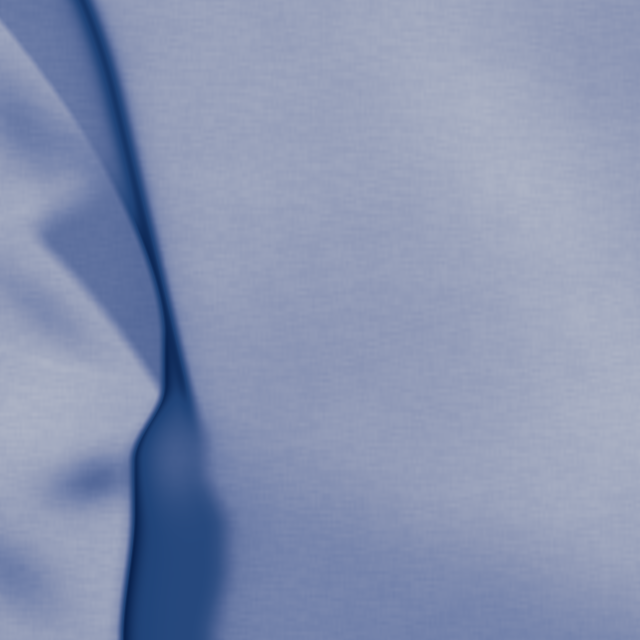
This texture is drawn by a three.js fragment shader. Its source:

```glsl
// Soft blue cloth: a folded sleeve at the left, a dark seam and a broad woven panel.
#define WEAVE_SCALE vec2(55.0, 190.0)
#define WEAVE_DEPTH 0.028
#define MOTTLE_DEPTH 0.022
#define BODY_TONE 0.585
#define SLEEVE_TONE 0.61
#define PANEL_TONE 0.37
#define SEAM_TONE 0.06
#define SEAM_END 0.316

varying vec2 vUv;

float hash(vec2 p) {
  return fract(sin(dot(p, vec2(127.1, 311.7))) * 43758.5453);
}

float noise(vec2 p) {
  vec2 i = floor(p), f = fract(p);
  f = f * f * (3.0 - 2.0 * f);
  return mix(mix(hash(i), hash(i + vec2(1.0, 0.0)), f.x),
             mix(hash(i + vec2(0.0, 1.0)), hash(i + 1.0), f.x), f.y);
}

// Falling step: 1 below lo, 0 above hi
float fall(float lo, float hi, float v) {
  return 1.0 - smoothstep(lo, hi, v);
}

// Rotated gaussian spot
float spot(vec2 p, vec2 centre, vec2 size, float angle) {
  float c = cos(angle), s = sin(angle);
  vec2 d = p - centre;
  d = vec2(c * d.x + s * d.y, c * d.y - s * d.x) / size;
  return exp(-dot(d, d));
}

// Right outline of the sleeve
float sleeveEdge(float y) {
  return 0.255 - 0.8 * pow(max(y - 0.48, 0.0), 1.6)
       - 0.048 * fall(0.28, 0.40, y) - 0.018 * fall(0.0, 0.2, y);
}

// Left outline of the broad panel: a slanted seam over a rounded pocket
float bodyEdge(float y) {
  float bend = max(y - 0.85, 0.0);
  return 0.306 - 0.239 * (max(y, SEAM_END) - SEAM_END) - 0.6 * bend * bend
       + 0.033 * fall(0.17, 0.27, y) - 0.02 * fall(0.0, 0.12, y);
}

float bodyTone(vec2 p, float d) {
  float t = BODY_TONE;
  t += 0.075 * spot(p, vec2(0.83, 0.69), vec2(0.42, 0.13), -0.95);
  t += 0.05 * spot(p, vec2(0.95, 0.28), vec2(0.22, 0.16), -0.4);
  t += 0.02 * spot(p, vec2(0.36, 0.75), vec2(0.12, 0.2), 0.0);
  t -= 0.035 * spot(p, vec2(0.50, 0.43), vec2(0.28, 0.13), 0.2);
  t -= 0.03 * spot(p, vec2(1.0, 0.92), vec2(0.14, 0.2), 0.0);
  t -= 0.13 * fall(-0.17, 0.07, p.y - 0.27 + 0.4 * (p.x - 0.52));
  return t - 0.17 * exp(-max(d, 0.0) / 0.028);
}

float sleeveTone(vec2 p, float d) {
  float t = SLEEVE_TONE;
  // Upper hollow and the lit roll below it
  t -= 0.19 * spot(p, vec2(0.03, 0.81), vec2(0.13, 0.055), -0.85);
  t += 0.03 * spot(p, vec2(0.06, 0.68), vec2(0.12, 0.035), 0.2);
  t -= 0.16 * smoothstep(-0.08, 0.0, d) * smoothstep(0.55, 0.72, p.y) * fall(0.72, 0.85, p.y);
  // Shaded panel behind the curved fold
  float u = p.x - 0.05;
  float fold = p.y - (0.625 - 0.9 * u - 1.6 * u * u);
  float panel = smoothstep(-0.012, 0.03, fold) * fall(-0.03, 0.06, p.y - 0.63 - 0.65 * u)
              * smoothstep(0.015, 0.085, p.x);
  t = mix(t, PANEL_TONE - 0.5 * max(p.x - 0.17, 0.0), panel);
  // Lower lobe: blue slope, pale crest, two hollows
  t -= 0.12 * spot(p, vec2(0.06, 0.52), vec2(0.12, 0.035), -0.7);
  t += 0.05 * spot(p, vec2(0.07, 0.36), vec2(0.14, 0.09), 0.3);
  t += 0.025 * spot(p, vec2(0.08, 0.432), vec2(0.13, 0.009), -0.25);
  t -= 0.28 * spot(p, vec2(0.15, 0.25), vec2(0.075, 0.04), 0.3);
  t -= 0.18 * spot(p, vec2(0.015, 0.105), vec2(0.10, 0.05), -0.65);
  // Turning edge
  float lower = fall(0.28, 0.42, p.y);
  return t - 0.12 * smoothstep(-0.025, 0.005, d) * lower;
}

// Recess between sleeve and panel
float gapTone(vec2 p, float fromSleeve, float toBody) {
  float upper = 0.41 - 0.20 * exp(-max(toBody, 0.0) / 0.025);
  float lower = 0.15 + 0.12 * spot(p, vec2(0.275, 0.285), vec2(0.045, 0.07), 0.0);
  lower -= 0.14 * exp(-max(fromSleeve, 0.0) / 0.022);
  return mix(lower, upper, smoothstep(0.58, 0.80, p.y));
}

// Tone is the red level; green and blue follow the dye
vec3 dye(float t) {
  vec3 c = mix(vec3(0.02, 0.11, 0.28), vec3(0.13, 0.27, 0.48), smoothstep(0.02, 0.13, t));
  c = mix(c, vec3(0.33, 0.41, 0.60), clamp((t - 0.13) / 0.20, 0.0, 1.0));
  c = mix(c, vec3(0.45, 0.51, 0.67), clamp((t - 0.33) / 0.12, 0.0, 1.0));
  c = mix(c, vec3(0.55, 0.59, 0.71), clamp((t - 0.45) / 0.10, 0.0, 1.0));
  return mix(c, vec3(0.73, 0.75, 0.80), clamp((t - 0.55) / 0.18, 0.0, 1.0));
}

void main() {
  vec2 p = vUv;
  float fromSleeve = p.x - sleeveEdge(p.y);
  float fromBody = p.x - bodyEdge(p.y);

  // Layers: recess, panel, seam, sleeve
  float tone = gapTone(p, fromSleeve, -fromBody);
  float soft = mix(0.03, 0.013, smoothstep(0.28, 0.42, p.y));
  tone = mix(tone, bodyTone(p, fromBody), smoothstep(-soft, soft, fromBody - 0.008));
  float seamWidth = mix(0.011, 0.018, smoothstep(0.4, 0.9, p.y));
  float seam = exp(-pow(fromBody / seamWidth, 2.0)) * smoothstep(0.29, 0.42, p.y);
  tone = mix(tone, SEAM_TONE, 0.85 * seam);
  float sleeve = fall(-0.009, 0.007, fromSleeve);
  tone = mix(tone, sleeveTone(p, fromSleeve), sleeve);

  // Horizontal threads and faint mottling
  float weave = noise(p * WEAVE_SCALE) + 0.6 * noise(p * WEAVE_SCALE.yx * 1.3) - 0.8;
  float mottle = noise(p * vec2(9.0, 14.0)) - 0.5;
  tone += (WEAVE_DEPTH * weave + MOTTLE_DEPTH * mottle) * smoothstep(0.1, 0.5, tone);
  gl_FragColor = vec4(dye(tone), 1.0);
}
```
